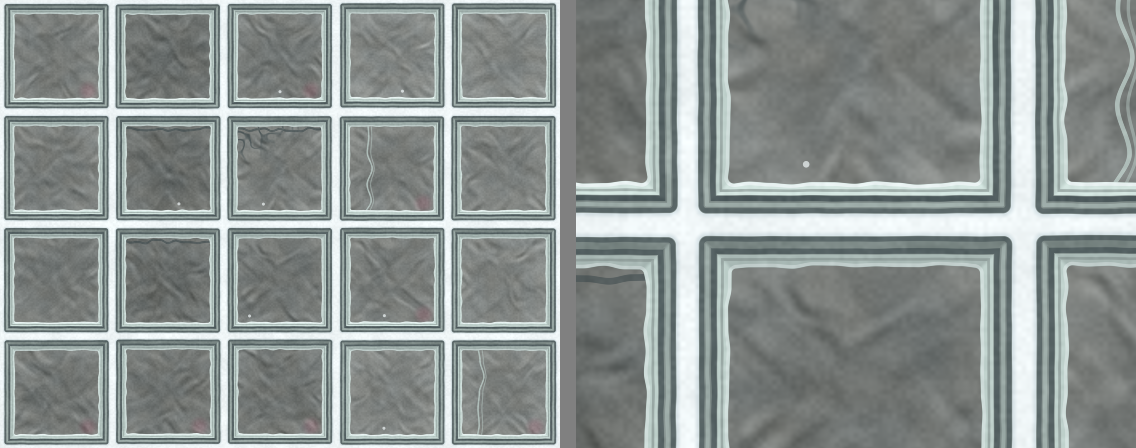
Left: the whole. Right: its middle third, enlarged.
A WebGL 1 fragment shader for this pattern:

```glsl
precision highp float;
// Wall of rippled grey glass blocks with bevelled rims, set in pale mortar.
uniform vec2 u_resolution;

#define GRID vec2(5.0, 4.0)
#define BLOCK_HALF 0.466
#define PANE_HALF 0.374
#define JITTER 0.010
#define RIPPLE 0.20
#define GRAIN 0.045
#define MORTAR vec3(0.94, 0.965, 0.97)
#define GLASS vec3(0.465, 0.482, 0.475)
#define RIM vec3(0.51, 0.56, 0.55)
#define PALE vec3(0.75, 0.82, 0.80)
#define DARK vec3(0.29, 0.34, 0.35)

float hash(vec2 p) {
  return fract(sin(dot(p, vec2(127.1, 311.7))) * 43758.5453);
}

// Value noise whose lattice wraps after the given period.
float noise(vec2 p, vec2 period) {
  vec2 i = floor(p), f = fract(p);
  f = f * f * (3.0 - 2.0 * f);
  vec2 a = mod(i, period), b = mod(i + 1.0, period);
  return mix(mix(hash(a), hash(vec2(b.x, a.y)), f.x),
             mix(hash(vec2(a.x, b.y)), hash(b), f.x), f.y);
}

float localNoise(vec2 p) { return noise(p, vec2(512.0)); }

float roundBox(vec2 p, float halfSize, float radius) {
  vec2 q = abs(p) - halfSize + radius;
  return length(max(q, 0.0)) + min(max(q.x, q.y), 0.0) - radius;
}

float stripe(float x, float center, float halfWidth, float aa) {
  return 1.0 - smoothstep(halfWidth - aa, halfWidth + aa, abs(x - center));
}

// Glass height: streaks running along both diagonals, mixed with dimples.
float relief(vec2 p, vec2 seed) {
  vec2 w = p + 0.08 * (vec2(localNoise(p * 7.0 + seed), localNoise(p * 7.0 + seed + 31.0)) - 0.5);
  vec2 d = vec2(w.x + w.y, w.x - w.y);
  float rising = localNoise(d * vec2(5.0, 15.0) + seed);
  float falling = localNoise(d * vec2(15.0, 5.0) + seed + 9.0);
  float streaks = mix(falling, rising, smoothstep(-0.025, 0.025, w.x * w.y));
  return 0.6 * streaks + 0.4 * localNoise(w * 13.0 + seed + 50.0);
}

vec3 paneColor(vec2 p, vec2 id, vec2 seed, float aa) {
  float height = relief(p, seed);
  float slope = height - relief(p + vec2(0.006, 0.024), seed);
  float tone = 0.03 * cos(1.2566 * (id.x - 3.7)) + 0.05 * (hash(id + 3.0) - 0.5);
  vec3 col = GLASS + tone + RIPPLE * slope + 0.10 * (height - 0.5);
  col += vec3(0.012, 0.0, -0.012) * (localNoise(p * 9.0 + seed + 80.0) - 0.3);
  col += 0.05 * smoothstep(0.15, 0.5, length(p)) - 0.01;

  // Dark, wavy flow marks under the top edge of a few neighbouring blocks.
  float marked = step(length(id - vec2(1.33, 1.67)), 0.8);
  float wave = localNoise(vec2(p.x * 15.0, 2.0) + seed);
  float edgeMark = stripe(p.y, 0.365 - 0.035 * wave, 0.010, aa);
  float swirl = localNoise(p * 14.0 + seed + 12.0);
  float corner = smoothstep(0.15, 0.45, p.y - 0.6 * p.x) * step(1.5, id.x);
  float curl = stripe(swirl, 0.5, 0.09, 0.07) * corner;
  col = mix(col, DARK * 0.9, marked * max(0.65 * edgeMark, 0.75 * curl));

  // Pale, wandering cracks on a diagonal of blocks.
  float cracked = step(abs(id.x + 0.5 * id.y - 4.0), 0.1);
  float bend = 0.10 * localNoise(vec2(p.y * 7.0, 4.0) + seed);
  float crack = stripe(p.x, bend - 0.25, 0.007, aa);
  crack = max(crack, 0.6 * stripe(p.x, 0.7 * bend - 0.21, 0.005, aa));
  col = mix(col, PALE, 0.75 * cracked * crack);

  // Occasional rosy stain and bright speck.
  float stain = smoothstep(0.11, 0.02, length(p - vec2(0.28, -0.31)));
  col += vec3(0.03, -0.05, -0.025) * stain * step(0.7, hash(id + 7.0));
  vec2 spot = vec2(hash(id + 21.0) - 0.5, -0.58) * 0.55;
  float speck = 1.0 - smoothstep(0.008, 0.008 + 2.0 * aa, length(p - spot));
  return mix(col, MORTAR, 0.7 * speck * step(0.72, hash(id + 13.0)));
}

void main() {
  vec2 uv = gl_FragCoord.xy / u_resolution;
  vec2 cell = uv * GRID;
  vec2 id = mod(floor(cell), GRID);
  vec2 seed = id * 20.0 + 40.0;
  vec2 p = fract(cell) - 0.5 + JITTER * (vec2(hash(id), hash(id + 5.0)) - 0.5);
  float aa = 0.6 * GRID.y / u_resolution.y;

  // Depths measured inwards from the block edge and from the pane edge.
  float wobble = 0.012 * (localNoise(p * 16.0 + seed) - 0.5);
  float depth = -roundBox(p, BLOCK_HALF, 0.025) + 0.25 * wobble;
  float inset = -roundBox(p, PANE_HALF, 0.018) + wobble;
  float top = smoothstep(-0.01, 0.01, p.y - abs(p.x));
  float bottom = smoothstep(-0.01, 0.01, -p.y - abs(p.x));

  // Bevelled rim: dark outlines around a grey-green band and a pale ledge.
  vec3 rim = RIM + 0.10 * (localNoise(p * 10.0 + seed + 60.0) - 0.5) - 0.03 * top;
  rim = mix(rim, DARK, 0.7 * stripe(depth, 0.009, 0.007, aa));
  rim = mix(rim, PALE, 0.45 * stripe(depth, 0.026, 0.006, aa) * (1.0 - top));
  rim = mix(rim, DARK, (0.80 + 0.15 * bottom) * stripe(depth, 0.045, 0.008, aa));
  vec3 ledge = mix(PALE, RIM * 1.18, 0.6 * top) + 0.08 * bottom;
  rim = mix(rim, ledge, smoothstep(0.055 - aa, 0.055 + aa, depth));
  rim = mix(rim, RIM, 0.6 * stripe(depth, 0.069, 0.004, aa));
  rim = mix(rim, MORTAR, (0.35 + 0.4 * bottom) * stripe(inset, -0.006, 0.005, aa));

  vec3 block = mix(rim, paneColor(p, id, seed, aa), smoothstep(-aa, aa, inset));
  float shade = noise(uv * GRID * 8.0, GRID * 8.0) - 0.5;
  vec3 mortar = MORTAR + 0.04 * shade - vec3(0.10, 0.08, 0.07) * smoothstep(-0.018, 0.0, depth);
  vec3 col = mix(mortar, block, smoothstep(-aa, aa, depth));

  vec2 grainGrid = GRID * 70.0;
  col += GRAIN * (noise(uv * grainGrid, grainGrid) - 0.5);
  gl_FragColor = vec4(clamp(col, 0.0, 1.0), 1.0);
}
```
